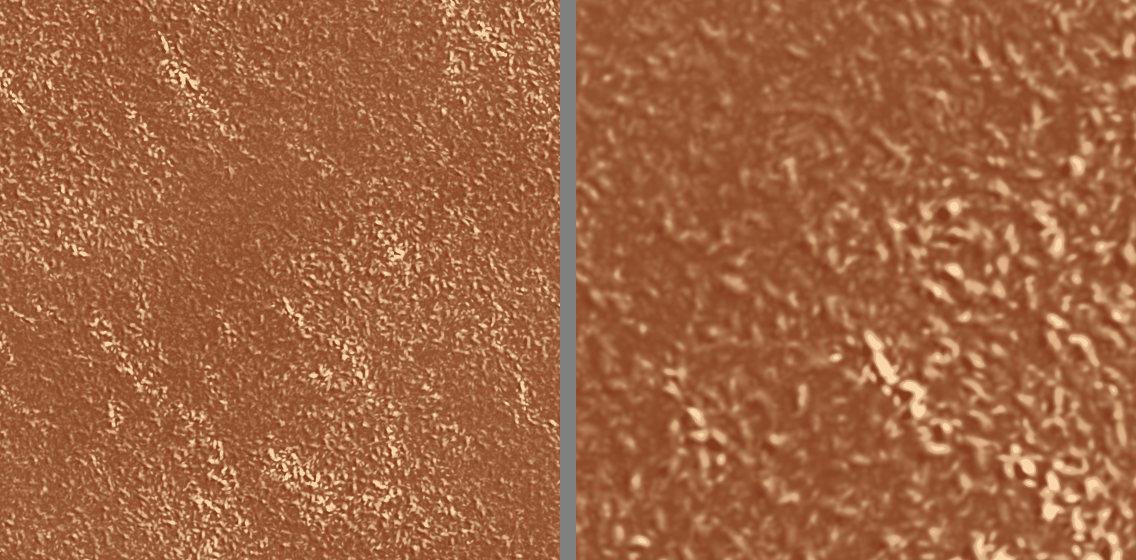
Left, the full canvas; right, a detail of the centre.
Give the GLSL for this texture, as a Shadertoy shader.

```glsl
// Crinkled copper foil: diagonal creases scattered with fine pale glints.

vec3 hash3(vec2 p) {
    vec3 q = fract(p.xyx * vec3(0.1031, 0.1030, 0.0973));
    q += dot(q, q.yxz + 33.33);
    return fract((q.xxy + q.yzz) * q.zyx);
}

// Cellular noise: one slim, soft fleck per cell, leaning down to the right.
float flecks(vec2 p, float slimness, float angleSpread) {
    float sum = 0.0;
    for (int j = -1; j <= 1; j++) {
        for (int i = -1; i <= 1; i++) {
            vec2 cell = floor(p) + vec2(i, j);
            vec3 rnd = hash3(cell);
            float angle = -0.88 + angleSpread * (rnd.z - 0.5);
            vec2 along = vec2(cos(angle), sin(angle));
            vec2 d = p - cell - rnd.xy;
            d = vec2(dot(d, along), slimness * dot(d, vec2(-along.y, along.x)));
            float falloff = max(0.0, 1.0 - dot(d, d));
            float strength = fract(rnd.z * 57.0);
            sum += strength * strength * falloff * falloff * falloff;
        }
    }
    return sum;
}

// Layered sines that bend and fray straight lines.
vec2 wobble(vec2 p) {
    return 0.022 * sin(p.yx * vec2(7.0, 9.0) + vec2(1.3, 4.1))
         + 0.008 * sin(p.yx * vec2(29.0, 23.0) + p * 11.0)
         + 0.003 * sin(p.yx * vec2(83.0, 71.0) + p * 37.0);
}

// How strongly the foil is crumpled at a point.
float crumple(vec2 p) {
    vec2 bent = p + wobble(p);
    float broad = flecks(bent * 4.0 + 17.0, 1.3, 1.5);
    float longCreases = flecks(bent * 6.0 + 5.0, 6.0, 0.6);
    float shortCreases = flecks(bent * 12.0 + 41.0, 4.5, 1.0);
    float corner = smoothstep(0.55, 0.0, distance(p, vec2(0.95, 1.0)));
    float drift = 0.09 * sin(p.x * 5.0 - p.y * 7.0 + 1.0);
    return 0.48 + drift + 0.3 * corner + 0.7 * broad
         + 1.9 * longCreases + 1.5 * shortCreases;
}

vec3 copper(float tone) {
    vec3 color = mix(vec3(0.56, 0.30, 0.17), vec3(0.68, 0.46, 0.31), tone / 0.29);
    color = mix(color, vec3(0.88, 0.69, 0.53), smoothstep(0.25, 0.78, tone));
    return mix(color, vec3(0.98, 0.84, 0.67), smoothstep(0.72, 1.0, tone));
}

void mainImage(out vec4 fragColor, in vec2 fragCoord) {
    vec2 p = fragCoord / iResolution.y;
    vec2 grainPos = p + 0.3 * wobble(p);

    // Glints at two sizes, each coarse one with a shadow on its lower left
    float coarse = flecks(grainPos * 85.0, 2.0, 1.7);
    float fine = flecks(grainPos * 150.0 + 9.0, 1.6, 3.0);
    float shadow = flecks(grainPos * 85.0 + vec2(0.45, 0.3), 2.0, 1.7);
    float grain = flecks(p * 250.0 + 3.0, 1.2, 3.0);

    // Sheen of the flat foil plus glints gathered on the creases
    float sheen = 0.02 + 0.02 * sin(p.x * 6.0 + 3.0 * sin(p.y * 5.0));
    float glints = 0.8 * coarse + 0.6 * fine - 0.22 * shadow;
    float tone = sheen + 0.13 * (grain - 0.1) + crumple(p) * glints;

    fragColor = vec4(copper(clamp(tone, -0.12, 1.0)), 1.0);
}
```
